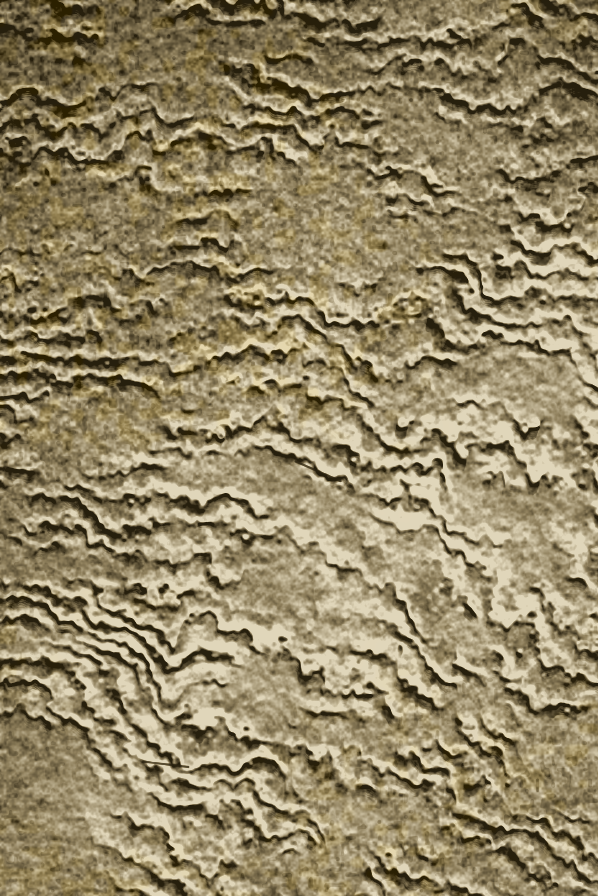
Reproduce this texture procedurally as a Shadertoy shader.

```glsl
// Wind-rippled sand with crumbly salt-crust ridges under low raking light.

const vec3 SHADOW_COLOR = vec3(0.15, 0.12, 0.05);
const vec3 SAND_COLOR   = vec3(0.56, 0.50, 0.36);
const vec3 CRUST_COLOR  = vec3(0.88, 0.84, 0.73);
const vec3 OCHRE_SHIFT  = vec3(0.02, 0.005, -0.05);

const vec2  LIGHT_DIR     = vec2(0.24, 0.97); // toward the light, on the ground
const float LIGHT_SLOPE   = 0.33;             // rise of the light per unit length
const float RIPPLE_COUNT  = 25.0;             // ripples per canvas height, nearby
const float RIPPLE_CROWD  = 4.0;              // crowding with distance
const float RIDGE_HEIGHT  = 0.0080;
const float LUMP_HEIGHT   = 0.0115;
const float GRIT_HEIGHT   = 0.0036;
const float RELIEF_STEP   = 0.0034;
const float RELIEF_GAIN   = 0.18;
const float SHADOW_GAIN   = 0.25;
const float BAND_GAIN     = 0.15;             // broad light and dark sides of ripples
const float GRAIN_GAIN    = 0.42;
const float BASE_TONE     = 0.615;
const int   SHADOW_STEPS  = 6;
const int   TWIG_COUNT    = 2;

float hash(vec2 p) {
    vec3 q = fract(p.xyx * 0.1031);
    q += dot(q, q.yzx + 33.33);
    return fract((q.x + q.y) * q.z);
}

float noise(vec2 p) {
    vec2 cell = floor(p), f = fract(p);
    f = f * f * (3.0 - 2.0 * f);
    return mix(mix(hash(cell), hash(cell + vec2(1, 0)), f.x),
               mix(hash(cell + vec2(0, 1)), hash(cell + vec2(1, 1)), f.x), f.y);
}

float fbm(vec2 p) {
    float sum = 0.0, gain = 0.533;
    for (int i = 0; i < 4; i++) {
        sum += gain * noise(p);
        p = mat2(1.6, 1.2, -1.2, 1.6) * p + 17.3;
        gain *= 0.5;
    }
    return sum;
}

float segmentDistance(vec2 p, vec2 a, vec2 b) {
    vec2 ab = b - a;
    return length(p - a - ab * clamp(dot(p - a, ab) / dot(ab, ab), 0.0, 1.0));
}

// Pale crust gathers along a diagonal band.
float crustAmount(vec2 p) {
    float d = segmentDistance(p, vec2(0.18, 0.18), vec2(0.62, 0.50));
    return smoothstep(0.30, 0.05, d + 0.24 * (fbm(p * 11.0) - 0.5));
}

// Returns ridge crest (x) and the signed light-to-dark swing of the ripple (y).
// Ripples lie level at the top and slope down to the right at the bottom.
vec2 ripple(vec2 p, float crust) {
    float tilt = mix(0.62, 0.08, smoothstep(0.08, 0.75, p.y));
    float v = p.y + tilt * (p.x - 0.33);
    float phase = v * (RIPPLE_COUNT + RIPPLE_CROWD * v);
    phase += 3.6 * (fbm(p * vec2(7.0, 6.0) + 3.7) - 0.5);
    phase += mix(0.8, 1.3, crust) * (noise(p * vec2(27.0, 19.0)) - 0.5);
    // Crumbled edges
    phase += 0.55 * (noise(p * vec2(75.0, 60.0) + 2.3) - 0.5) + 0.38 * (noise(p * 150.0) - 0.5);
    float f = fract(phase);
    float crest = max(smoothstep(0.72, 1.0, f),
                      1.0 - smoothstep(0.0, mix(0.36, 0.60, crust), f));
    float swing = smoothstep(0.55, 0.10, f) - smoothstep(0.40, 0.72, f)
                + 2.0 * smoothstep(0.86, 1.0, f);
    float broken = mix(0.12, 1.0, smoothstep(0.20, 0.52, noise(p * vec2(13.0, 27.0) + 8.1)));
    float nibbled = 0.55 + 0.75 * noise(p * vec2(48.0, 62.0) + 5.0);
    float flatCorner = smoothstep(0.06, 0.20, length(p * vec2(1.0, 0.8)));
    return vec2(crest, swing) * broken * nibbled * flatCorner;
}

float groundHeight(vec2 p, float crust) {
    return RIDGE_HEIGHT * ripple(p, crust).x
         + LUMP_HEIGHT * mix(0.75, 1.1, crust) * fbm(p * 54.0)
         + GRIT_HEIGHT * noise(p * 145.0 + 9.0);
}

float twigMask(vec2 p) {
    float mask = 0.0;
    for (int i = 0; i < TWIG_COUNT; i++) {
        float id = float(i);
        vec2 start = vec2(0.16 + 0.17 * id, 0.15 + 0.335 * id);
        vec2 reach = vec2(0.05, -0.006 - 0.016 * id);
        mask = max(mask, smoothstep(0.0020, 0.0005, segmentDistance(p, start, start + reach)));
    }
    return mask;
}

void mainImage(out vec4 fragColor, in vec2 fragCoord) {
    vec2 p = fragCoord / iResolution.y;
    float crust = crustAmount(p);
    float height = groundHeight(p, crust);
    vec2 ridge = ripple(p, crust);

    // Slope lighting and a short cast shadow, its steps dithered by grain.
    float relief = (height - groundHeight(p + LIGHT_DIR * RELIEF_STEP, crust)) / RELIEF_STEP;
    float blocked = 0.0;
    float dither = noise(p * 400.0);
    for (int i = 1; i <= SHADOW_STEPS; i++) {
        float reach = 0.0025 * (float(i) - 0.6 * dither);
        float rise = groundHeight(p + LIGHT_DIR * reach, crust) - height;
        blocked = max(blocked, rise - LIGHT_SLOPE * reach);
    }
    float shadow = smoothstep(0.0, 0.007, blocked);

    // Sand grains, dark pits and broad changes of light.
    float grain = 0.5 * noise(p * 205.0) + 0.5 * noise(p * 350.0 + 5.0) - 0.5;
    float pits = smoothstep(0.62, 0.82, noise(p * 170.0 + 31.0));
    float tone = BASE_TONE + RELIEF_GAIN * clamp(relief, -1.5, 1.0) - SHADOW_GAIN * shadow;
    tone += BAND_GAIN * ridge.y * mix(0.75, 1.0, crust);
    tone += GRAIN_GAIN * mix(1.0, 0.7, crust) * grain - 0.13 * (1.0 - 0.6 * crust) * pits;
    tone += crust * (0.03 + 0.16 * ridge.x + 0.25 * (fbm(p * 27.0 + 4.0) - 0.5));
    tone += 0.22 * (fbm(p * 6.0 + 20.0) - 0.5);
    tone -= 0.10 * smoothstep(0.60, 1.0, p.y) + 0.10 * smoothstep(0.38, 0.0, p.x) * (1.0 - crust);
    tone = mix(tone, 0.12, 0.8 * twigMask(p));

    // Tone to colour, with ochre stains on the bare sand.
    vec3 color = mix(SHADOW_COLOR, SAND_COLOR, clamp((tone - 0.10) / 0.44, 0.0, 1.0));
    color = mix(color, CRUST_COLOR, clamp((tone - 0.54) / 0.34, 0.0, 1.0));
    float stain = smoothstep(0.45, 0.8, noise(p * 80.0)) * smoothstep(0.3, 0.7, noise(p * 7.0 + 2.0));
    color += OCHRE_SHIFT * stain * (1.0 - crust);
    fragColor = vec4(clamp(color, 0.0, 1.0), 1.0);
}
```
